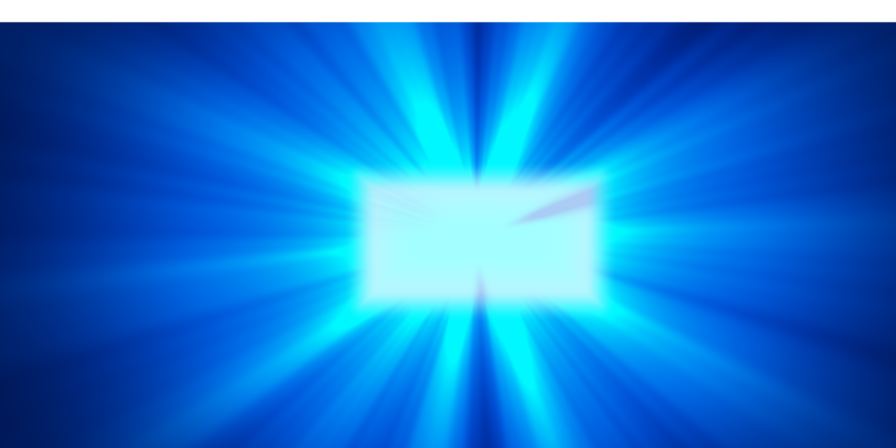
This background is drawn by a Shadertoy shader. Its source:

```glsl
// Main beams: direction in degrees, angular width, strength (negative is shade)
const vec3 BEAMS[15] = vec3[15](
    vec3(112, 9, 0.75), vec3(70, 8, 0.75), vec3(90, 3, -0.3),
    vec3(45, 10, -0.3), vec3(25, 8, 0.25), vec3(0, 8, 0.3),
    vec3(-29, 9, 0.35), vec3(-70, 8, 0.75), vec3(-101, 6, 0.6),
    vec3(-87, 4, -0.35), vec3(-126, 5, 0.35), vec3(-148, 7, 0.5),
    vec3(-172, 7, 0.35), vec3(157, 7, 0.35), vec3(133, 6, 0.15));

float lobe(float degrees_, float direction, float width) {
    float offset = mod(degrees_ - direction + 180.0, 360.0) - 180.0;
    return exp(-offset * offset / (width * width));
}

float beamLight(float angle) {
    float light = 0.0;
    for (int i = 0; i < 15; i++)
        light += BEAMS[i].z * lobe(degrees(angle), BEAMS[i].x, BEAMS[i].y);
    return light;
}

// Whole-number frequencies keep the streaks seamless around the circle
float fineStreaks(float angle) {
    float sum = 0.0, frequency = 19.0, weight = 0.5;
    for (int i = 0; i < 4; i++) {
        sum += weight * sin(frequency * angle + 2.0 * sin(5.0 * angle + float(i) * 1.7));
        frequency = floor(frequency * 1.7);
        weight *= 0.7;
    }
    return sum;
}

float boxDistance(vec2 p, vec2 halfSize) {
    vec2 q = abs(p) - halfSize;
    return length(max(q, 0.0)) + min(max(q.x, q.y), 0.0);
}

void mainImage(out vec4 fragColor, in vec2 fragCoord) {
    vec2 uv = fragCoord / iResolution.xy;
    vec2 p = vec2(2.0, 1.0) * uv;
    vec2 ray = p - vec2(1.063, 0.473);
    float radius = length(ray);
    float angle = atan(ray.y, ray.x + 1e-5);
    float streaks = fineStreaks(angle);

    // Radial glow divided into beams
    float spread = length(ray * vec2(0.75, 1.0));
    float glow = 1.5 * exp(-2.2 * spread);
    float box = boxDistance(p - vec2(1.073, 0.461), vec2(0.265, 0.14));
    float halo = 0.4 * exp(-8.0 * max(box, 0.0));
    float energy = glow * max(0.5 + beamLight(angle) + 0.09 * streaks, 0.1) + halo;

    // Navy through blue to cyan, darker toward the sides
    vec3 color = vec3(0.0, min(0.05 + 0.92 * energy, 0.97), 1.0 - 0.75 * exp(-5.0 * energy));
    float edge = length((uv - vec2(0.53, 0.47)) * vec2(1.9, 1.2));
    color *= 1.0 - 0.42 * smoothstep(0.55, 1.15, edge);

    // Soft bright core, paler at its rim and crossed by lavender shade
    float core = 1.0 - smoothstep(-0.035, 0.04, box);
    float rim = smoothstep(-0.11, -0.01, box);
    vec3 coreColor = mix(vec3(0.64, 1.0, 1.0), vec3(0.72, 0.96, 1.0), rim);
    float shade = lobe(degrees(angle), 19.0, 5.0) + lobe(degrees(angle), -85.0, 6.0)
        + 0.3 * lobe(degrees(angle), 158.0, 14.0) * (0.5 + 0.5 * streaks);
    shade *= smoothstep(0.05, 0.17, radius);
    coreColor = mix(coreColor, vec3(0.66, 0.74, 0.95), clamp(shade, 0.0, 0.75));
    color = mix(color, coreColor, core);

    // White band along the top
    float pixel = 1.0 / iResolution.y;
    color = mix(color, vec3(1.0), smoothstep(-pixel, pixel, uv.y - 0.9505));
    fragColor = vec4(color, 1.0);
}
```
